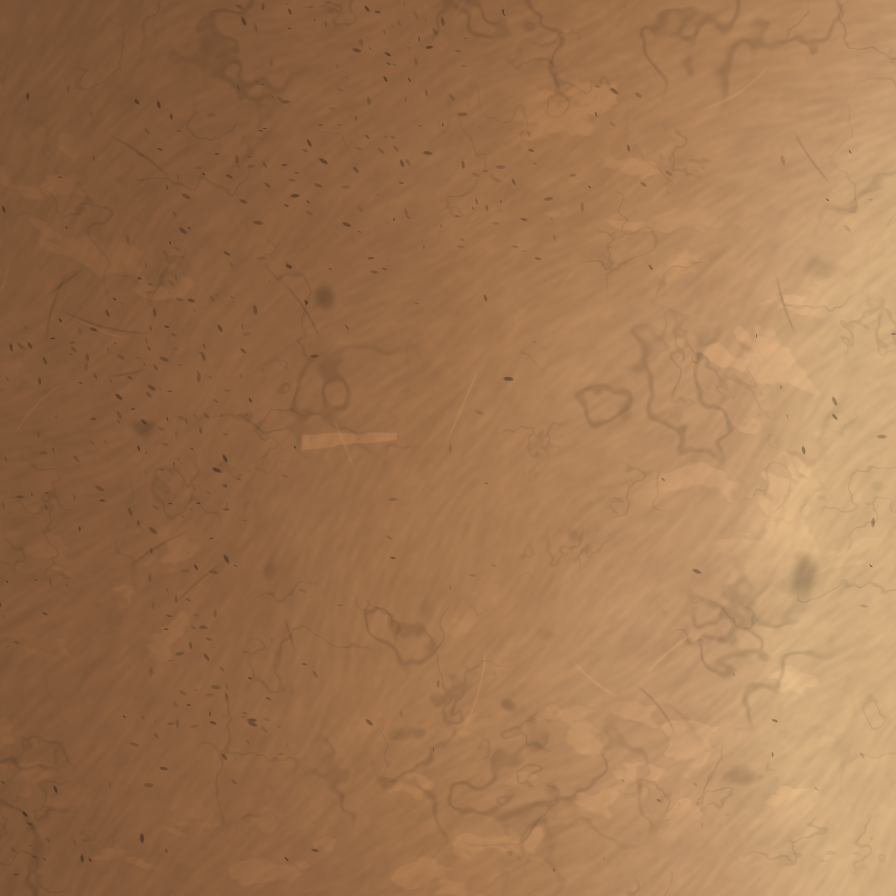
This texture is drawn by a WebGL 2 fragment shader. Its source:

```glsl
#version 300 es
precision highp float;
// Tanned, fibrous surface lit from the right: a warm brown-to-sand ramp,
// broken by streaks that follow a flow field, ridged-noise creases,
// pale flakes, clustered dark specks, soft stains and stray fibres.

#define LIGHT_HEIGHT 0.25
#define LIGHT_FALLOFF 0.42
#define MOTTLE 0.14
#define GRAIN_SCALE 170.0
#define GRAIN_AMOUNT 0.14
#define CREASE_AMOUNT 0.10
#define FLAKE_AMOUNT 0.07
#define SPECK_GRID 62.0
#define SPECK_AMOUNT 0.34
#define STAIN_AMOUNT 0.17
#define HAIR_COUNT 22

uniform vec2 u_resolution;
out vec4 fragColor;

// Integer hash, two values in 0..1 per cell
vec2 hash2(vec2 cell) {
  uvec2 v = uvec2(ivec2(floor(cell)) + 4096);
  v = v * 1664525u + 1013904223u;
  v.x += v.y * 1664525u;
  v.y += v.x * 1664525u;
  v ^= v >> 16u;
  v.x += v.y * 1664525u;
  v.y += v.x * 1664525u;
  v ^= v >> 16u;
  return vec2(v & 65535u) / 65535.0;
}

float noise(vec2 p) {
  vec2 i = floor(p), f = fract(p);
  f = f * f * (3.0 - 2.0 * f);
  return mix(mix(hash2(i).x, hash2(i + vec2(1, 0)).x, f.x),
             mix(hash2(i + vec2(0, 1)).x, hash2(i + vec2(1, 1)).x, f.x), f.y);
}

float fbm(vec2 p) {
  float sum = 0.0, amp = 0.533;
  for (int i = 0; i < 4; i++) {
    sum += amp * noise(p);
    p = mat2(1.6, 1.2, -1.2, 1.6) * p + 7.3;
    amp *= 0.5;
  }
  return sum;
}

vec2 turn(vec2 p, float a) {
  return vec2(cos(a) * p.x + sin(a) * p.y, cos(a) * p.y - sin(a) * p.x);
}

// Base colour along the light ramp
vec3 ramp(float light) {
  vec3 tones[6] = vec3[6](vec3(0.50, 0.34, 0.22), vec3(0.55, 0.38, 0.25),
    vec3(0.62, 0.44, 0.29), vec3(0.69, 0.51, 0.35),
    vec3(0.75, 0.58, 0.42), vec3(0.82, 0.67, 0.49));
  float stops[6] = float[6](0.11, 0.33, 0.52, 0.69, 0.84, 0.96);
  vec3 col = tones[0];
  for (int i = 1; i < 6; i++)
    col = mix(col, tones[i], clamp((light - stops[i - 1]) / (stops[i] - stops[i - 1]), 0.0, 1.0));
  return col * (0.94 + 0.06 * smoothstep(-0.1, 0.12, light));
}

// Thin line smear of noise along the flow direction
float streaks(vec2 p) {
  vec2 dir = turn(vec2(1, 0), -0.6 - 2.4 * (fbm(p * 3.0 + 5.0) - 0.5));
  float sum = 0.0;
  for (int i = -4; i <= 4; i++) sum += noise((p + dir * float(i) * 0.003) * GRAIN_SCALE);
  return sum / 9.0 - 0.5;
}

// Creases where noise crosses its mean
float crease(vec2 p, float scale) {
  float ridge = abs(fbm(p * scale) - 0.5);
  return (1.0 - smoothstep(0.002, 0.03, ridge)) * smoothstep(0.45, 0.75, noise(p * scale * 0.8 + 31.0));
}

// Scattered tilted ellipses, one per grid cell at most
float scatter(vec2 p, float grid, float density, vec2 size, float soft) {
  vec2 g = p * grid;
  float cover = 0.0;
  for (int k = 0; k < 9; k++) {
    vec2 cell = floor(g) + vec2(k % 3, k / 3) - 1.0;
    vec2 pick = hash2(cell + 211.0), form = hash2(cell + 503.0);
    vec2 q = turn(g - cell - hash2(cell), 2.4 + 1.8 * (form.x - 0.5));
    float d = length(q / (size * (0.5 + form.y)));
    cover = max(cover, step(pick.x, density) * (0.25 + 0.75 * pick.y * pick.y) * (1.0 - smoothstep(1.0 - soft, 1.0 + soft, d)));
  }
  return cover;
}

// Fine curved fibres, pale (+) or dark (-)
float hairs(vec2 p, float px) {
  float sum = 0.0;
  for (int i = 0; i < HAIR_COUNT; i++) {
    vec2 form = hash2(vec2(i, 71)), kind = hash2(vec2(i, 97));
    vec2 q = turn(p - hash2(vec2(i, 43)), (form.x - 0.5) * 2.8);
    q.y += (form.y - 0.5) * 8.0 * q.x * q.x;
    float line = 1.0 - smoothstep(0.0004, 0.0013 + px, abs(q.y));
    float reach = 0.015 + 0.045 * kind.y;
    sum += line * (1.0 - smoothstep(0.5 * reach, reach, abs(q.x))) * (kind.x > 0.45 ? 0.06 : -0.09);
  }
  return sum;
}

void main() {
  vec2 uv = gl_FragCoord.xy / u_resolution;
  vec2 p = gl_FragCoord.xy / u_resolution.y;
  float px = 1.0 / u_resolution.y;
  vec2 warped = p + 0.07 * (vec2(fbm(p * 6.0), fbm(p * 6.0 + 19.0)) - 0.5);

  // Broad light with slight mottling
  float rise = uv.y - LIGHT_HEIGHT;
  float light = uv.x + 0.06 - LIGHT_FALLOFF * rise * rise + MOTTLE * (fbm(warped * 5.0 + 3.0) - 0.5);

  // Relief: grain, creases and flakes
  float relief = GRAIN_AMOUNT * streaks(p) + 0.04 * (fbm(warped * 38.0) - 0.5);
  relief -= CREASE_AMOUNT * (crease(warped, 9.0) + 0.7 * crease(warped + 3.7, 19.0));
  float flake = smoothstep(0.60, 0.67, fbm(warped * vec2(17, 29) + 11.0));
  relief += FLAKE_AMOUNT * flake * smoothstep(0.4, 0.7, noise(p * 6.0 + 53.0));

  // Marks: specks gather in patches on the darker side
  float cluster = smoothstep(0.52, 0.74, fbm(p * 5.0 + 41.0)) * (1.0 - 0.75 * smoothstep(0.2, 0.8, uv.x));
  relief -= SPECK_AMOUNT * scatter(p, SPECK_GRID, 0.025 + 0.6 * cluster, vec2(0.22, 0.09), 0.4);
  relief -= STAIN_AMOUNT * scatter(warped, 11.0, 0.13, vec2(0.13, 0.09), 0.6);
  relief += hairs(p, px);

  // One pale straw with ragged edges
  vec2 straw = turn(p - vec2(0.39, 0.51), 0.06);
  float ragged = 0.004 * (fbm(p * 60.0) - 0.5);
  float edge = max(abs(straw.x) - 0.052, abs(straw.y) - 0.0055 + 0.04 * straw.x) + ragged;
  relief += 0.11 * (1.0 - smoothstep(-0.001, 0.001 + px, edge));

  fragColor = vec4(ramp(light) * (1.0 + relief), 1.0);
}
```
